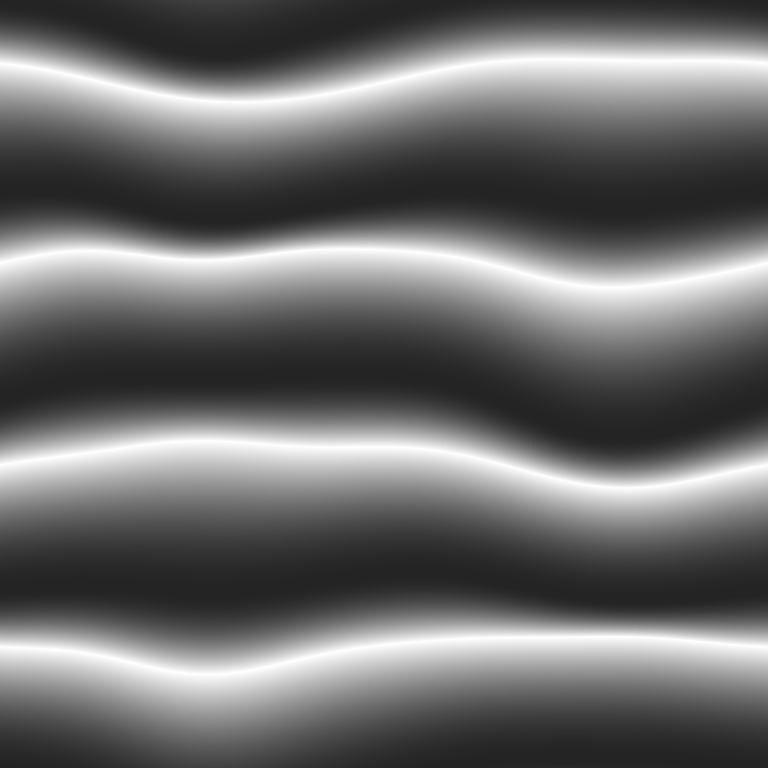
Write a WebGL 2 fragment shader that draws this pattern.

```glsl
#version 300 es
precision highp float;
// Four glowing wavy ridges over dark valleys, seamless in x and y.
// Each ridge is a sum of whole-number harmonics; brightness falls off
// quadratically to a valley line lying between neighbouring ridges.

#define RIDGES 4
#define VALLEY 0.68      // mean valley position from upper to lower ridge
#define SWING 0.8        // how far valleys follow the bends of both ridges
#define FALLOFF 2.0      // sharpness of the crests
#define DARK 0.14        // valley grey
#define BRIGHT 1.0       // crest grey
#define WAVE_SCALE 0.001 // harmonic amplitudes are in thousandths of the canvas

uniform vec2 u_resolution;
out vec4 fragColor;

const float TAU = 6.283185;

// Mean depth of each ridge below the top edge
const vec4 MEAN_DEPTH = vec4(0.0991, 0.3426, 0.5984, 0.8458);

// Cosine and sine amplitudes of harmonics 1 to 4, one column per ridge
const mat4 WAVE_COS = mat4(
    -11.2,  -4.3, -1.2,  0.0,
      8.6, -10.4, -0.1,  1.8,
     13.0,  -3.9, -1.3, -0.8,
     -0.8,  -6.2,  2.1,  1.4);
const mat4 WAVE_SIN = mat4(
     25.9,  -5.2, -0.1, 0.0,
    -17.6,  -6.9, -1.3, 0.0,
    -24.1,  -6.3,  3.3, 0.0,
     21.2,  -2.6, -2.9, 0.0);

// Mean depth and local bend of a ridge; the index wraps vertically
vec2 ridge(int index, float x) {
    int k = (index + RIDGES) % RIDGES;
    float wrap = floor(float(index) / float(RIDGES));
    vec4 angle = TAU * x * vec4(1.0, 2.0, 3.0, 4.0);
    float bend = dot(WAVE_COS[k], cos(angle)) + dot(WAVE_SIN[k], sin(angle));
    return vec2(MEAN_DEPTH[k] + wrap, bend * WAVE_SCALE);
}

// Glow between two ridges: 1 on either crest, 0 on the valley line
float bandGlow(float depth, vec2 upper, vec2 lower) {
    float top = upper.x + upper.y;
    float bottom = lower.x + lower.y;
    float valley = mix(upper.x, lower.x, VALLEY) + SWING * (upper.y + lower.y);
    float reach = depth < valley ? valley - top : bottom - valley;
    return pow(clamp(abs(depth - valley) / reach, 0.0, 1.0), FALLOFF);
}

void main() {
    vec2 uv = gl_FragCoord.xy / u_resolution;
    float depth = 1.0 - uv.y;

    // Find the band that holds this point, including both wrapped ones
    float glow = 0.0;
    vec2 upper = ridge(-1, uv.x);
    for (int i = 0; i <= RIDGES; i++) {
        vec2 lower = ridge(i, uv.x);
        if (depth >= upper.x + upper.y && depth < lower.x + lower.y) {
            glow = bandGlow(depth, upper, lower);
        }
        upper = lower;
    }

    fragColor = vec4(vec3(mix(DARK, BRIGHT, glow)), 1.0);
}
```
